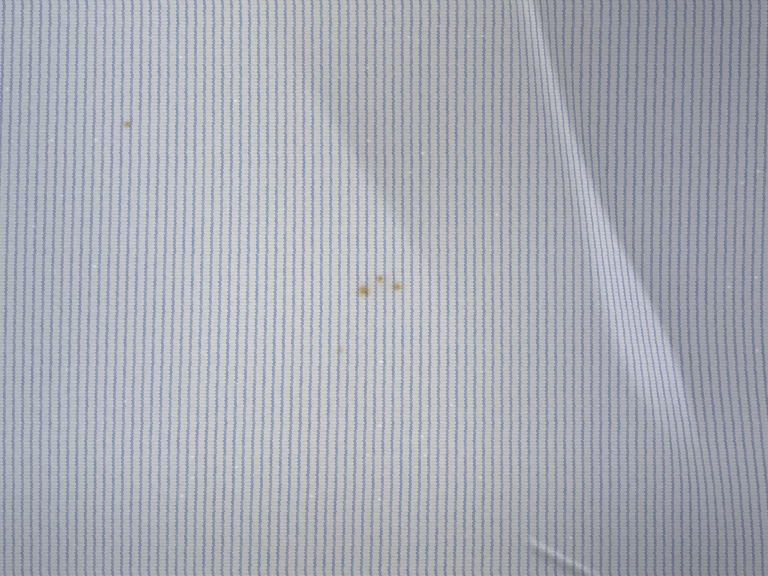
Write a Shadertoy shader that draws this texture.

```glsl
// Woven shirting: fine blue vertical pinstripes on pale cotton, softly creased and lightly stained.
// A smooth phase counts the stripes and bends along a diagonal fold; broad shading,
// thread rows, flecks and a few rusty spots are layered over it.

float hash(vec2 p) {
    return fract(sin(dot(p, vec2(127.1, 311.7))) * 43758.5453);
}

float noise(vec2 p) {
    vec2 cell = floor(p), f = fract(p);
    f = f * f * (3.0 - 2.0 * f);
    return mix(mix(hash(cell), hash(cell + vec2(1, 0)), f.x),
               mix(hash(cell + vec2(0, 1)), hash(cell + vec2(1, 1)), f.x), f.y);
}

// Signed horizontal distance from the long curved fold
float foldOffset(vec2 p) {
    float drop = 1.0 - p.y;
    return p.x - (0.915 + 0.27 * drop + 0.11 * drop * drop);
}

// Stripe count from the left edge; stripes crowd together across the fold
float stripePhase(vec2 p) {
    float crowd = 2.4 * (1.0 - smoothstep(0.5, 1.0, 1.0 - p.y));
    float sway = 0.25 * sin(p.y * 4.0 + p.x * 5.0);
    return 63.0 * (p.x - 0.012 * p.y) + sway
         + crowd * smoothstep(-0.05, 0.05, foldOffset(p));
}

// Broad light and shadow of the draped cloth
float drapeLight(vec2 p) {
    float light = 0.97 - 0.15 * smoothstep(0.65, 1.3, p.x);
    light -= 0.07 * smoothstep(0.55, 1.0, p.y) * smoothstep(0.3, 1.1, p.x);
    light -= 0.09 * smoothstep(0.25, 0.0, p.y) + 0.04 * smoothstep(0.25, 0.0, p.x);
    light += 0.05 * exp(-9.0 * dot(p - vec2(0.52, 0.5), p - vec2(0.52, 0.5)));

    // Short diagonal shadow edge above the middle
    vec2 q = p - vec2(0.63, 0.70);
    float across = dot(q, vec2(0.84, 0.54)), along = dot(q, vec2(0.54, -0.84));
    light -= 0.08 * smoothstep(-0.012, 0.02, across) * exp(-across * across * 14.0)
           * exp(-along * along * 22.0);

    // Lit ridge of the long fold, widening downwards, with a shadow to its right
    float drop = 1.0 - p.y, d = foldOffset(p);
    float halfWidth = 0.008 + 0.036 * exp(-pow((drop - 0.6) / 0.2, 2.0));
    float fade = 1.0 - smoothstep(0.62, 0.82, drop);
    float ridge = smoothstep(-halfWidth - 0.025, -halfWidth + 0.02, d)
                * (1.0 - smoothstep(halfWidth - 0.008, halfWidth + 0.01, d));
    light += 0.13 * ridge * fade;
    light -= 0.05 * fade * smoothstep(halfWidth, halfWidth + 0.015, d)
           * exp(-max(d - halfWidth, 0.0) * 12.0);

    // Small pucker near the bottom edge
    float pucker = p.y - 0.0625 + 0.52 * (p.x - 0.92);
    float extent = smoothstep(0.90, 0.94, p.x) * (1.0 - smoothstep(1.0, 1.08, p.x));
    light += extent * (0.12 * exp(-pow(pucker / 0.006, 2.0))
                     - 0.09 * exp(-pow((pucker + 0.016) / 0.01, 2.0)));
    return light + 0.035 * (noise(p * vec2(5.0, 4.0)) - 0.5);
}

// Rusty spots: a trio in the middle and two strays
float stainAmount(vec2 p) {
    float total = 0.0;
    for (int i = 0; i < 5; i++) {
        float k = float(i);
        vec2 centre = i < 3 ? vec2(0.632 + 0.029 * k, 0.495 + 0.021 * sin(k * 1.4))
                            : mix(vec2(0.220, 0.785), vec2(0.589, 0.391), k - 3.0);
        float radius = i == 0 ? 0.009 : 0.0055;
        vec2 q = p - centre + 0.005 * (vec2(noise(p * 160.0), noise(p * 160.0 + 40.0)) - 0.5);
        float strength = i == 4 ? 0.35 : 0.8;
        total += strength * exp(-dot(q, q) / (radius * radius));
    }
    // Thin trace joining the trio
    vec2 q = (p - vec2(0.662, 0.507)) / vec2(0.03, 0.014);
    return min(total + 0.12 * exp(-dot(q, q)), 1.0);
}

void mainImage(out vec4 fragColor, in vec2 fragCoord) {
    vec2 p = fragCoord / iResolution.y;

    // Threads: rows of weft, each nudging the stripe for a twilled edge
    float row = p.y * 170.0;
    float jog = 0.13 * (fract(row) - 0.5) + 0.07 * (hash(vec2(floor(row), 3.0)) - 0.5);

    // Pinstripes with uneven dye
    float phase = stripePhase(p);
    float blur = max(fwidth(phase), 0.04);
    float fromLine = abs(fract(phase + jog) - 0.5);
    float stripe = 1.0 - smoothstep(0.14 - 0.5 * blur, 0.14 + 0.5 * blur, fromLine);
    stripe *= 0.82 + 0.3 * (noise(vec2(floor(phase + jog) * 7.0, row * 0.6)) - 0.5);

    // Cloth tint: cool at the left, neutral in the middle, violet at the right
    vec3 cloth = mix(vec3(0.745, 0.770, 0.800), vec3(0.785, 0.785, 0.785),
                     smoothstep(0.0, 0.55, p.x));
    cloth = mix(cloth, vec3(0.765, 0.770, 0.815), smoothstep(0.75, 1.2, p.x));
    vec3 color = mix(cloth, vec3(0.54, 0.58, 0.70), stripe);
    color *= drapeLight(p);

    // Weave grain and pale slubs
    color *= 1.0 + 0.025 * sin(row * 6.2832) + 0.05 * (noise(p * vec2(230.0, 340.0)) - 0.5);
    vec2 grid = p * vec2(40.0, 55.0);
    vec2 spot = fract(grid) - 0.3 - 0.4 * hash(floor(grid) + 9.0);
    float slub = step(0.985, hash(floor(grid))) * exp(-dot(spot, spot) * 90.0);
    color += 0.12 * slub;

    color = mix(color, color * vec3(0.82, 0.66, 0.38), stainAmount(p));
    fragColor = vec4(color, 1.0);
}
```
